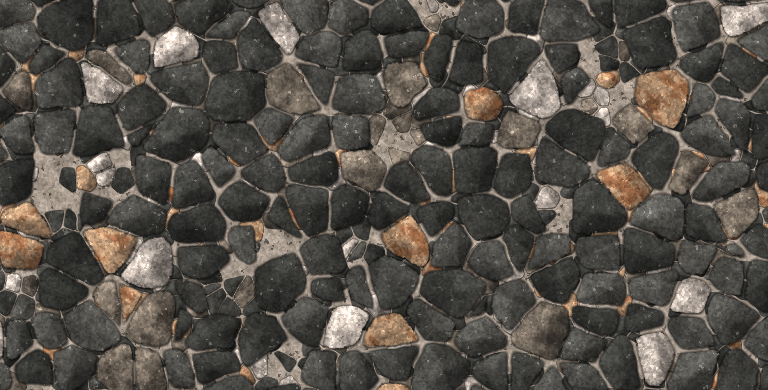
Give the GLSL for this texture, as a Shadertoy shader.

```glsl
// Exposed aggregate: angular charcoal, brown and ochre stones set in pale sandy mortar.

const vec2 TO_LIGHT = vec2(-0.55, 0.83);
const vec3 CHARCOAL_DEEP = vec3(0.175, 0.176, 0.168);
const vec3 CHARCOAL_PALE = vec3(0.365, 0.360, 0.340);
const vec3 BROWN_GRAY = vec3(0.44, 0.40, 0.355);
const vec3 OCHRE = vec3(0.74, 0.60, 0.47);
const vec3 RUST = vec3(0.56, 0.38, 0.26);
const vec3 CHALK = vec3(0.76, 0.71, 0.67);
const vec3 MORTAR_DARK = vec3(0.49, 0.45, 0.405);
const vec3 MORTAR_PALE = vec3(0.79, 0.73, 0.675);

struct Stone {
    float edge;   // signed depth inside the outline, in cell units
    vec2 id;
    vec2 offset;  // position relative to the stone's seed
};

float hash12(vec2 p) {
    vec3 q = fract(vec3(p.xyx) * 0.1031);
    q += dot(q, q.yzx + 33.33);
    return fract((q.x + q.y) * q.z);
}

vec2 seedPoint(vec2 cell, float jitter) {
    vec2 h = vec2(hash12(cell), hash12(cell + 57.3));
    return cell + 0.5 + jitter * (h - 0.5);
}

// Layered sines, roughly -1 to 1
float ripple(vec2 p) {
    float sum = 0.0, gain = 0.5;
    for (int i = 0; i < 4; i++) {
        sum += gain * sin(p.x + 1.3 * sin(p.y)) * cos(p.y + 0.7 * sin(p.x));
        p = mat2(1.5, 1.1, -1.1, 1.5) * p + 2.7;
        gain *= 0.6;
    }
    return sum;
}

// Cellular grain: random tone of the nearest crystal
float crystalTone(vec2 p) {
    vec2 cell = floor(p), nearest = cell;
    float best = 9.0;
    for (int y = -1; y <= 1; y++)
    for (int x = -1; x <= 1; x++) {
        vec2 c = cell + vec2(x, y);
        vec2 r = seedPoint(c, 0.9) - p;
        float d = dot(r, r);
        if (d < best) { best = d; nearest = c; }
    }
    return hash12(nearest + 19.7);
}

float weightedDistance(vec2 cell, vec2 r, float spread) {
    return dot(r, r) - spread * hash12(cell + 7.3);
}

// Weighted cellular stones with rounded corners and uneven gaps
Stone stoneLayer(vec2 p, float spread, float missing) {
    const float CORNER = 18.0;
    vec2 cell = floor(p), id = cell, home = vec2(0.0);
    float best = 99.0;
    for (int y = -2; y <= 2; y++)
    for (int x = -2; x <= 2; x++) {
        vec2 c = cell + vec2(x, y);
        vec2 r = seedPoint(c, 0.88) - p;
        float d = weightedDistance(c, r, spread);
        if (d < best) { best = d; id = c; home = r; }
    }
    float sum = 1e-9;
    for (int y = -2; y <= 2; y++)
    for (int x = -2; x <= 2; x++) {
        vec2 c = cell + vec2(x, y);
        if (c == id) continue;
        vec2 r = seedPoint(c, 0.88) - p;
        float d = weightedDistance(c, r, spread) - best;
        sum += exp(-CORNER * 0.5 * d / max(length(r - home), 0.01));
    }
    float edge = -log(sum) / CORNER - 0.015 - 0.065 * hash12(id + 41.9);
    if (hash12(id + 73.1) < missing) edge = -0.2;
    return Stone(edge, id, -home);
}

vec3 stoneColor(vec2 id, float darkShare, float mottle) {
    float kind = hash12(id + 3.1), tone = hash12(id + 11.4);
    if (kind < darkShare) return mix(CHARCOAL_DEEP, CHARCOAL_PALE, 0.08 + 0.72 * tone);
    kind = (kind - darkShare) / (1.0 - darkShare);
    if (kind < 0.48) return BROWN_GRAY * (0.78 + 0.45 * tone + 0.25 * mottle);
    if (kind < 0.75) return mix(OCHRE, RUST, smoothstep(-0.1, 0.6, mottle + 0.5 * tone - 0.2));
    return CHALK * (0.88 + 0.17 * tone + 0.15 * mottle);
}

// Shades one layer of stones and lays it over the ground
vec3 layStones(vec3 ground, vec2 p, float spread, float missing, float darkShare,
               float grain, float mottle, float blur) {
    Stone s = stoneLayer(p, spread, missing);
    Stone towardLight = stoneLayer(p + TO_LIGHT * 0.085, spread, missing);
    s.edge += 0.022 * (grain - 0.5);

    // Contact and cast shadows on the ground
    ground *= 1.0 - 0.42 * smoothstep(-0.055, 0.0, s.edge);
    ground *= 1.0 - 0.34 * smoothstep(-0.01, 0.05, towardLight.edge);

    // Broken facet and bevelled rim
    float angle = 6.2832 * hash12(s.id + 29.2);
    float side = dot(s.offset, vec2(cos(angle), sin(angle)));
    float facet = smoothstep(-0.03, 0.03, side - 0.12 + 0.06 * mottle);
    float bevel = clamp(s.edge - towardLight.edge, -0.08, 0.08);
    float light = 1.0 + 2.3 * bevel - 0.17 * facet - 0.15 * side;
    light *= 0.80 + 0.20 * smoothstep(0.0, 0.05, s.edge);
    light *= 1.0 + 0.42 * (grain - 0.5) + 0.16 * mottle;

    vec3 face = stoneColor(s.id, darkShare, mottle) * light;
    face += vec3(0.17, 0.165, 0.15) * smoothstep(0.90, 0.98, grain);
    return mix(ground, face, smoothstep(-blur, blur, s.edge));
}

void mainImage(out vec4 fragColor, in vec2 fragCoord) {
    vec2 p = fragCoord / iResolution.y;
    float pixel = 1.0 / iResolution.y;
    float grain = mix(crystalTone(p * 170.0), crystalTone(p * 75.0 + 31.0), 0.38);
    float mottle = ripple(p * 48.0);
    vec2 warp = vec2(ripple(p * 24.0 + 4.0), ripple(p * 24.0 + 19.0));

    // Sandy mortar with pits
    float sand = clamp(0.5 + 0.45 * mottle + 0.75 * (grain - 0.5), 0.0, 1.0);
    vec3 color = mix(MORTAR_DARK, MORTAR_PALE, sand);
    color *= 1.0 - 0.35 * (1.0 - smoothstep(0.08, 0.20, grain));

    // Small chips first, large stones above them
    vec2 chips = p * 21.0 + 0.10 * warp + 40.0;
    vec2 rocks = p * vec2(9.3, 9.9) + 0.055 * warp + 12.0;
    color = layStones(color, chips, 0.20, 0.36, 0.48, grain, mottle, 16.0 * pixel);
    color = layStones(color, rocks, 0.26, 0.10, 0.79, grain, mottle, 7.0 * pixel);
    fragColor = vec4(clamp(color, 0.0, 1.0), 1.0);
}
```
